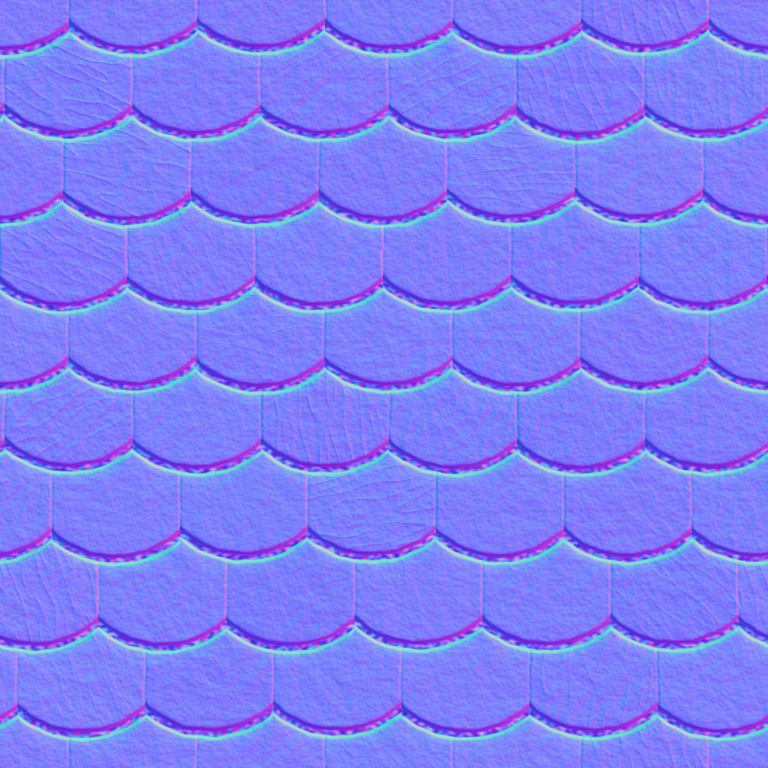
This texture map is drawn by a WebGL 1 fragment shader. Its source:

```glsl
precision highp float;
// Tangent-space normal map of overlapping fish-scale roof tiles.
// Each row is a chain of disc arcs with a chipped lip; slopes from the lip,
// the side joints and a gradient-noise relief are summed into one normal.

uniform vec2 u_resolution;

// Layout, in tile widths with y pointing down
const float COLS = 6.0;
const float ROWS = 9.0;
const float ROW_H = COLS / ROWS;
const float CUSP_Y = 0.17;        // height of the first row of cusps
const float SAG = 0.2;            // depth of each arc below its cusps
const float RADIUS = (0.25 + SAG * SAG) / (2.0 * SAG);
const float MARGIN = 0.14;        // band above the cusps kept with its arc
const float TILE_JITTER = 0.025;

// Lip profile
const float EDGE_WIDTH = 0.016;
const float EDGE_SLOPE = 1.05;
const float LIP_END = 0.058;
const float LIP_SLOPE = 0.3;
const float LIP_ROUGHNESS = 1.5;
const float GUTTER_WIDTH = 0.012;
const float GUTTER_SLOPE = 1.25;
const float HALO_SLOPE = 0.5;
const float HALO_LENGTH = 0.045;

// Joints and surface
const float JOINT_WIDTH = 0.009;
const float JOINT_SLOPE = 0.65;
const float RELIEF_HEIGHT = 0.006;
const float SCRATCH_HEIGHT = 0.004;
const float TILE_TILT = 0.05;
const float FLAT_LEVEL = 0.99;

float hash(vec2 p) {
  return fract(sin(dot(p, vec2(127.1, 311.7))) * 43758.545);
}

vec2 gradientAt(vec2 cell) {
  float angle = 6.28318 * hash(cell);
  return vec2(cos(angle), sin(angle));
}

float gradientNoise(vec2 p) {
  vec2 i = floor(p), f = p - i;
  vec2 w = f * f * f * (f * (f * 6.0 - 15.0) + 10.0);
  vec2 e = vec2(1.0, 0.0);
  float low = mix(dot(gradientAt(i), f), dot(gradientAt(i + e), f - e), w.x);
  float high = mix(dot(gradientAt(i + e.yx), f - e.yx),
                   dot(gradientAt(i + e.xx), f - e.xx), w.x);
  return mix(low, high, w.y);
}

float bump(float x, float width) {
  return exp(-x * x / (width * width));
}

// Half-tile stagger, with a drift through the lowest rows
float rowPhase(float row) {
  float r = mod(row, ROWS);
  return 0.54 + 0.5 * mod(r, 2.0) - 0.135 * max(r - 5.0, 0.0)
       - 0.06 * exp(-(r - 2.5) * (r - 2.5));
}

float rowLift(float row) {
  float r = mod(row, ROWS) - 5.0;
  return 0.065 * exp(-0.6 * r * r);
}

vec2 tileId(float column, float row) {
  return vec2(mod(column, COLS), mod(row, ROWS));
}

// Grain, dents and directional scratches of one tile
float relief(vec2 p, vec2 id) {
  vec2 seed = id * 31.7;
  float h = gradientNoise(p * 7.0 + seed) + 0.6 * gradientNoise(p * 17.0 + seed)
          + 0.4 * gradientNoise(p * 36.0 + seed);
  float a = 3.14159 * hash(id + 4.7);
  vec2 along = vec2(cos(a) * p.x + sin(a) * p.y, cos(a) * p.y - sin(a) * p.x);
  float ridge = 1.0 - abs(gradientNoise(along * vec2(2.0, 9.0) + seed));
  float scratch = pow(ridge, 12.0) * smoothstep(0.35, 1.0, hash(id + 9.1));
  return RELIEF_HEIGHT * h + SCRATCH_HEIGHT * scratch;
}

vec3 tileNormal(vec2 p) {
  // Distance to the arc of the row hanging over this point
  float row = floor((p.y - CUSP_Y + MARGIN) / ROW_H);
  float u = p.x - rowPhase(row);
  vec2 id = tileId(floor(u), row);
  float y = p.y - row * ROW_H - CUSP_Y + rowLift(row)
          + TILE_JITTER * (hash(id + 2.3) - 0.5);
  vec2 q = vec2(fract(u) - 0.5, y - SAG + RADIUS);
  vec2 outward = normalize(q);
  float d = length(q) - RADIUS + 0.012 * gradientNoise(q * 8.0 + id * 13.1);

  // Steep edge, chipped lip, gutter and the soft rise below it
  float lip = smoothstep(0.005, 0.02, d) * smoothstep(LIP_END, LIP_END - 0.015, d);
  float below = smoothstep(LIP_END - 0.01, LIP_END + 0.01, d);
  float fall = EDGE_SLOPE * bump(d, EDGE_WIDTH) + LIP_SLOPE * lip
             + 0.2 * exp(min(d, 0.0) / 0.02) * step(d, 0.0);
  float rise = GUTTER_SLOPE * bump(d - LIP_END - 0.005, GUTTER_WIDTH)
             + HALO_SLOPE * below * exp(-max(d - LIP_END, 0.0) / HALO_LENGTH);
  vec2 upward = vec2(outward.x * smoothstep(0.5, 0.42, abs(q.x)), outward.y);
  vec2 slope = outward * fall - upward * rise;
  vec2 chip = q * vec2(20.0, 30.0) + id * 19.3;
  slope += LIP_ROUGHNESS * lip * vec2(gradientNoise(chip), gradientNoise(chip + 57.0));

  // Exposed tile: above the arc it is this row, below it the next
  float shown = row + step(0.03, d);
  float v = p.x - rowPhase(shown);
  vec2 local = vec2(fract(v) - 0.5, p.y - shown * ROW_H);
  vec2 shownId = tileId(floor(v), shown);
  float open = smoothstep(0.0, -0.02, d) + below;

  // Groove between neighbours, leaning differently at each joint
  vec2 jointId = tileId(floor(v + 0.5), shown);
  float j = fract(v + 0.5) - 0.5 + 0.012 * gradientNoise(vec2(p.y * 4.0, jointId.x * 5.3));
  float lean = hash(jointId + 6.4);
  slope.x += open * JOINT_SLOPE * (mix(0.5, 1.1, lean) * bump(j + 0.008, JOINT_WIDTH)
                                 - mix(0.9, 0.3, lean) * bump(j - 0.009, JOINT_WIDTH));

  // Surface relief by forward differences, plus a slight tilt
  vec2 e = vec2(0.006, 0.0);
  float h = relief(local, shownId);
  vec2 grade = vec2(relief(local + e, shownId), relief(local + e.yx, shownId)) - h;
  vec2 tilt = vec2(hash(shownId + 1.7), hash(shownId + 8.2)) - 0.5;
  slope += open * (TILE_TILT * tilt - grade / e.x);
  return normalize(vec3(slope.x, -slope.y, 1.0));
}

void main() {
  // Four samples per pixel smooth every edge
  vec3 colour = vec3(0.0);
  for (int i = 0; i < 4; i++) {
    float s = float(i);
    vec2 offset = vec2(mod(s, 2.0), floor(s / 2.0)) * 0.5 - 0.25;
    vec2 uv = (gl_FragCoord.xy + offset) / u_resolution;
    colour += tileNormal(vec2(uv.x, 1.0 - uv.y) * COLS) * 0.5 + 0.5;
  }
  gl_FragColor = vec4(colour * 0.25 * FLAT_LEVEL, 1.0);
}
```
